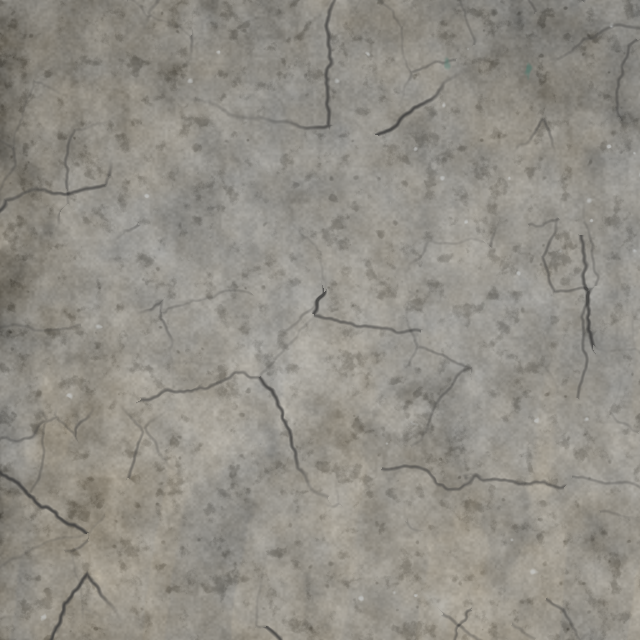
Write a Shadertoy shader that draws this texture.

```glsl
// Weathered grey concrete wall with branching cracks, stains and faint trowel streaks.

const vec3  CONCRETE     = vec3(0.590, 0.578, 0.549);
const vec3  WARM_SHIFT   = vec3(0.017, 0.002, -0.022);
const vec3  CRACK_COLOR  = vec3(0.240, 0.238, 0.235);
const vec3  CHIP_COLOR   = vec3(0.80, 0.81, 0.81);
const vec3  PAINT_COLOR  = vec3(0.27, 0.47, 0.42);
const float CLOUD_AMOUNT = 0.10;
const float MOTTLE_AMOUNT = 0.17;
const float SPECK_AMOUNT = 0.10;
const float GRAIN_AMOUNT = 0.048;
const float MAIN_CELLS   = 4.6;
const float FINE_CELLS   = 9.0;
const float MAIN_WIDTH   = 0.0036;
const float FINE_WIDTH   = 0.0027;
const vec2  FINE_STRETCH = vec2(1.25, 0.75);

float hash(vec2 p) {
    return fract(sin(dot(p, vec2(127.1, 311.7))) * 43758.5453);
}

vec2 hash2(vec2 p) {
    return vec2(hash(p), hash(p + 57.3));
}

float noise(vec2 p) {
    vec2 i = floor(p), f = fract(p);
    f = f * f * (3.0 - 2.0 * f);
    return mix(mix(hash(i), hash(i + vec2(1, 0)), f.x),
               mix(hash(i + vec2(0, 1)), hash(i + vec2(1, 1)), f.x), f.y);
}

float fbm(vec2 p) {
    float sum = 0.0, amp = 0.52;
    for (int i = 0; i < 5; i++) {
        sum += amp * noise(p);
        p = mat2(1.6, 1.2, -1.2, 1.6) * p + 13.7;
        amp *= 0.5;
    }
    return sum;
}

// Bends the plane so that straight cell borders become jagged.
vec2 warp(vec2 p) {
    vec2 bend = vec2(fbm(p * 8.0), fbm(p * 8.0 + 31.4)) - 0.5;
    vec2 jag = vec2(noise(p * 46.0), noise(p * 46.0 + 17.2)) - 0.5;
    return p + 0.085 * bend + 0.006 * jag;
}

// Cell borders, each kept or dropped and weighted by a hash of its two cells.
// The Jacobian of the warp turns distances back into canvas units.
float cracks(vec2 p, mat2 jacobian, float cells, float width, float keep, float px) {
    vec2 q = p * cells, base = floor(q), nearCell = base, toNear = vec2(9.0);
    for (int y = -1; y <= 1; y++)
    for (int x = -1; x <= 1; x++) {
        vec2 cell = base + vec2(x, y);
        vec2 r = cell + hash2(cell) - q;
        if (dot(r, r) < dot(toNear, toNear)) { toNear = r; nearCell = cell; }
    }
    float ink = 0.0;
    for (int y = -2; y <= 2; y++)
    for (int x = -2; x <= 2; x++) {
        vec2 cell = nearCell + vec2(x, y);
        if (x == 0 && y == 0) continue;
        vec2 r = cell + hash2(cell) - q;
        vec2 normal = normalize(r - toNear);
        float d = dot(0.5 * (toNear + r), normal) / cells;
        d /= max(length(normal * jacobian), 0.3);
        float strength = smoothstep(1.0 - keep, 1.15 - 0.5 * keep, hash(cell + nearCell + 7.7));
        float w = width * (0.6 + 0.4 * strength);
        ink = max(ink, strength * (1.0 - smoothstep(0.0, w + px, d)));
    }
    return ink;
}

// Sparse ragged flecks, one candidate per cell.
float flecks(vec2 p, float cells, float chance, float radius, float px) {
    vec2 q = p * cells, cell = floor(q);
    vec2 center = 0.3 + 0.4 * hash2(cell + 3.1);
    float size = radius * (0.4 + 0.6 * hash(cell + 9.2));
    float d = length(fract(q) - center) / cells + 1.6 * size * (noise(p * 170.0) - 0.5);
    return step(hash(cell + 21.9), chance) * (1.0 - smoothstep(0.0, size + px, d));
}

void mainImage(out vec4 fragColor, in vec2 fragCoord) {
    vec2 p = fragCoord / iResolution.y;
    float px = 1.0 / iResolution.y;
    float low = 1.0 - smoothstep(0.25, 0.6, p.y);

    // Cloudy tone, mottling and grain
    float cloud = fbm(p * 4.5 + 4.0) - 0.5;
    float mottle = fbm(p * vec2(27.0, 20.0)) - 0.5;
    float grain = noise(p * 140.0) + noise(p * 250.0) - 1.0;
    float tone = CLOUD_AMOUNT * cloud + MOTTLE_AMOUNT * mottle + GRAIN_AMOUNT * grain;
    tone += 0.020 * (1.0 - smoothstep(0.0, 0.5, distance(p, vec2(0.5, 0.35))));
    tone -= 0.045 * smoothstep(0.55, 1.0, p.y);
    tone -= 0.14 * exp(-p.x * 20.0) * smoothstep(0.35, 0.7, fbm(p * 14.0 + 8.0));

    // Dark stains and small ragged specks
    float stainArea = smoothstep(0.45, 0.65, fbm(p * 6.0 + 19.0));
    tone -= 0.06 * stainArea * smoothstep(0.48, 0.72, fbm(p * 26.0 + 2.0));
    tone -= SPECK_AMOUNT * smoothstep(0.58, 0.80, fbm(p * 52.0 + 33.0));
    tone -= 0.10 * flecks(p, 30.0, 0.12, 0.004, px);

    // Near-vertical trowel streaks, strongest in the lower half
    float streak = noise(vec2(p.x * 21.0 - p.y * 2.6, p.y * 2.2 + 5.0));
    streak = smoothstep(0.58, 0.70, streak + 0.25 * mottle) * (0.15 + 0.85 * low);
    tone += 0.025 * streak;

    // Warm and cool patches
    float tanBand = low * smoothstep(0.02, 0.08, p.x) * (1.0 - smoothstep(0.16, 0.32, p.x));
    float warmth = 1.3 * (fbm(p * 5.0 + 40.0) - 0.5) + 1.1 * (fbm(p * 28.0 + 11.0) - 0.5);
    warmth += 0.8 * tanBand + 0.4 * streak;
    vec3 color = CONCRETE + tone + WARM_SHIFT * warmth;

    // Cracks: denser toward the left, fading in and out along their length
    const float STEP = 0.0015;
    vec2 bent = warp(p);
    mat2 jacobian = mat2(warp(p + vec2(STEP, 0)) - bent, warp(p + vec2(0, STEP)) - bent) / STEP;
    mat2 stretch = mat2(FINE_STRETCH.x, 0, 0, FINE_STRETCH.y);
    float leftness = 1.0 - smoothstep(0.05, 0.75, p.x);
    float mainFade = smoothstep(0.22, 0.55, noise(p * 5.0 + 15.0));
    float fineFade = smoothstep(0.32, 0.68, noise(p * 7.0 + 27.0));
    float crack = mainFade * cracks(bent, jacobian, MAIN_CELLS, MAIN_WIDTH, 0.5 + 0.2 * leftness, px);
    float fine = fineFade * cracks(stretch * bent + 5.3, stretch * jacobian, FINE_CELLS, FINE_WIDTH,
                                   0.5 + 0.2 * leftness, px);
    color = mix(color, CRACK_COLOR, clamp(0.85 * crack + 0.45 * fine, 0.0, 0.85));

    // Pale chips, a scuff and traces of green paint
    float rightUpper = smoothstep(0.55, 0.75, p.x) * smoothstep(0.5, 0.65, p.y);
    float chips = flecks(p + 0.37, 26.0, 0.02 + 0.07 * rightUpper, 0.005, px);
    vec2 s = p - vec2(0.69, 0.05);
    float scuff = max(abs(s.x) - 0.018 - 0.55 * s.y, abs(s.y) - 0.025) + 0.05 * mottle;
    chips = max(chips, 0.55 * (1.0 - smoothstep(-0.016, 0.012, scuff)));
    color = mix(color, CHIP_COLOR, 0.6 * chips);
    float paint = rightUpper * flecks(p * vec2(1.0, 0.6) + 0.71, 18.0, 0.10, 0.007, px);
    color = mix(color, PAINT_COLOR, 0.5 * paint);

    fragColor = vec4(clamp(color, 0.0, 1.0), 1.0);
}
```
